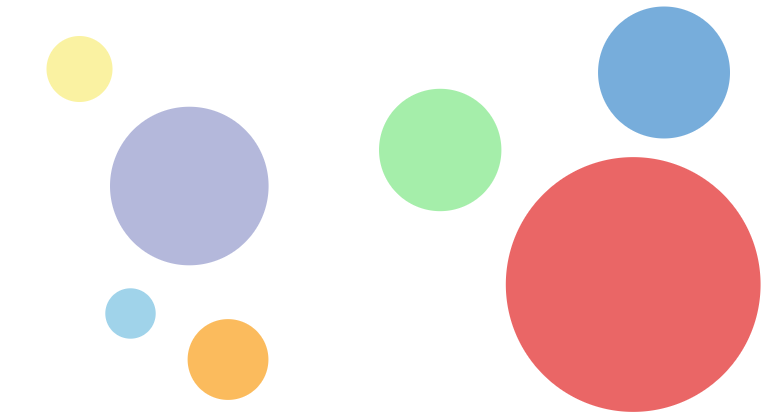
Reproduce this background procedurally as a WebGL 1 fragment shader.

```glsl
precision highp float;
// Seven flat pastel discs of different sizes scattered over a white ground.
// Each disc is a circle distance function, blended over the ground with
// an edge one pixel wide. Lengths are in units of the canvas height.

uniform vec2 u_resolution;

// Paints one disc over the ground colour
vec3 paintDisc(vec3 ground, vec2 p, vec2 center, float radius, vec3 tint) {
  float dist = length(p - center) - radius;
  float coverage = clamp(0.5 - dist * u_resolution.y, 0.0, 1.0);
  return mix(ground, tint, coverage);
}

void main() {
  vec2 p = gl_FragCoord.xy / u_resolution.y;
  vec3 color = vec3(1.0);

  // Left group: yellow, lavender, sky, orange
  color = paintDisc(color, p, vec2(0.1893, 0.8357), 0.0786, vec3(0.980, 0.950, 0.635));
  color = paintDisc(color, p, vec2(0.4507, 0.5571), 0.1888, vec3(0.706, 0.722, 0.859));
  color = paintDisc(color, p, vec2(0.3107, 0.2536), 0.0600, vec3(0.627, 0.827, 0.918));
  color = paintDisc(color, p, vec2(0.5429, 0.1440), 0.0962, vec3(0.984, 0.733, 0.365));

  // Right group: green, blue, large red
  color = paintDisc(color, p, vec2(1.0481, 0.6429), 0.1457, vec3(0.647, 0.933, 0.667));
  color = paintDisc(color, p, vec2(1.5810, 0.8274), 0.1571, vec3(0.467, 0.678, 0.859));
  color = paintDisc(color, p, vec2(1.5076, 0.3226), 0.3033, vec3(0.918, 0.400, 0.400));

  gl_FragColor = vec4(color, 1.0);
}
```
